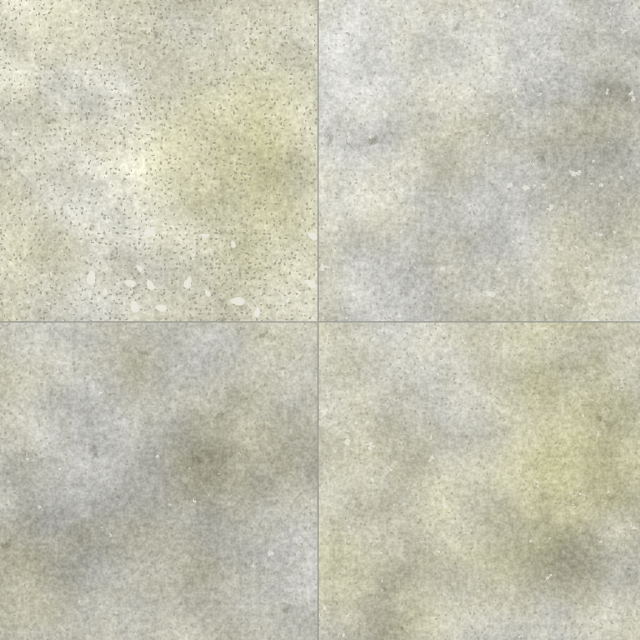
Give the GLSL for this texture, as a WebGL 1 fragment shader.

```glsl
precision highp float;
uniform vec2 u_resolution;

#define TILES 2.0
#define SEAM_SHIFT 0.006
#define SEAM_WIDTH 0.0021
#define SEAM_COLOR vec3(0.58, 0.58, 0.56)
#define CHALK_COLOR vec3(0.92, 0.92, 0.88)
#define PORE_COLOR vec3(0.56, 0.55, 0.47)
#define STAIN_TINT vec3(0.0, 0.006, 0.1)
#define CLOUD_DEPTH 0.28
#define GRAIN_DEPTH 0.085
#define PORE_SCALE 64.0
#define PETAL_SCALE 13.0

vec2 hash2(vec2 p) {
  vec3 q = fract(p.xyx * vec3(0.1031, 0.1030, 0.0973));
  q += dot(q, q.yzx + 33.33);
  return fract((q.xx + q.yz) * q.zy);
}

float corner(vec2 cell, vec2 offset) {
  float angle = 6.2832 * hash2(cell).x;
  return dot(vec2(cos(angle), sin(angle)), offset);
}

float gradientNoise(vec2 p) {
  vec2 i = floor(p), f = fract(p), e = vec2(1.0, 0.0);
  vec2 u = f * f * f * (f * (f * 6.0 - 15.0) + 10.0);
  return mix(mix(corner(i, f), corner(i + e, f - e), u.x),
             mix(corner(i + e.yx, f - e.yx), corner(i + 1.0, f - 1.0), u.x), u.y);
}

float fbm(vec2 p) {
  float sum = 0.0, amp = 0.55;
  for (int i = 0; i < 5; i++) {
    sum += amp * gradientNoise(p);
    p = mat2(1.6, 1.2, -1.2, 1.6) * p + 5.7;
    amp *= 0.55;
  }
  return sum;
}

// Randomly turned ellipses, at most one per cell; soft is the edge width in cells
float scatter(vec2 p, float density, vec2 radii, float soft) {
  float cover = 0.0;
  for (int y = -1; y <= 1; y++) {
    for (int x = -1; x <= 1; x++) {
      vec2 cell = floor(p) + vec2(float(x), float(y));
      vec2 rnd = hash2(cell + 3.0), pick = hash2(cell + 71.0);
      vec2 d = p - cell - 0.15 - 0.7 * rnd;
      float c = cos(pick.y * 3.1416), s = sin(pick.y * 3.1416);
      d = vec2(c * d.x + s * d.y, c * d.y - s * d.x);
      vec2 r = radii * (0.6 + 0.6 * rnd.y);
      r.y *= 1.0 - 0.35 * clamp(d.x / r.x, -1.0, 1.0);
      float dist = (length(d / r) - 1.0) * r.y;
      cover = max(cover, step(pick.x, density) * (1.0 - smoothstep(-soft, soft, dist)));
    }
  }
  return cover;
}

float blotch(vec2 p, vec2 center, float radius) {
  vec2 d = (p - center) / radius;
  return exp(-dot(d, d));
}

void main() {
  vec2 uv = gl_FragCoord.xy / u_resolution;
  float pixel = TILES / u_resolution.y;

  // Tile layout
  vec2 grid = uv * TILES + SEAM_SHIFT;
  vec2 id = min(floor(grid), TILES - 1.0);
  vec2 local = grid - id;
  vec2 p = local + id * 31.0 + 4.0;
  vec2 seamGap = abs(grid - clamp(floor(grid + 0.5), 1.0, TILES - 1.0));
  float gap = min(seamGap.x, seamGap.y);

  // Weight of each kind of tile
  float cream = (1.0 - id.x) * id.y;
  float flaked = id.x * id.y;
  float dusky = (1.0 - id.x) * (1.0 - id.y);
  float ochre = id.x * (1.0 - id.y);

  // Cloudy body, with broad worn and darkened areas
  float broad = fbm(p * 2.3);
  float patches = fbm(p * 6.0 + 9.0);
  vec2 warped = local + 0.22 * vec2(broad, patches);
  float tone = 0.815 * cream + 0.79 * flaked + 0.755 * dusky + 0.785 * ochre;
  tone += CLOUD_DEPTH * (0.6 * broad + 0.5 * patches);
  tone += cream * 0.09 * (blotch(warped, vec2(0.46, 0.47), 0.13) + blotch(warped, vec2(0.1, 0.9), 0.25));
  tone += flaked * 0.08 * blotch(warped, vec2(0.1, 0.9), 0.35);
  tone -= flaked * 0.13 * blotch(warped, vec2(0.87, 0.56), 0.2);
  tone -= dusky * 0.09 * (blotch(warped, vec2(0.6, 0.45), 0.24) + blotch(warped, vec2(0.12, 0.32), 0.22));
  tone -= ochre * 0.09 * (blotch(warped, vec2(0.16, 0.05), 0.14) + blotch(warped, vec2(0.75, 0.25), 0.17));
  tone += GRAIN_DEPTH * (gradientNoise(p * 52.0) + gradientNoise(p * 113.0));

  // Yellow staining
  float stain = 0.85 * cream + 0.45 * flaked + 0.6 * dusky + 0.7 * ochre;
  stain += 1.3 * fbm(p * 2.0 + 17.0) + ochre * 0.6 * blotch(warped, vec2(0.85, 0.6), 0.35);
  stain += cream * 0.5 * blotch(warped, vec2(0.8, 0.6), 0.25);
  vec3 color = vec3(tone) - clamp(stain, 0.2, 1.8) * STAIN_TINT;

  // Ragged dark spots and small pores
  float spots = smoothstep(0.3, 0.42, fbm(p * 15.0 + 5.0) - 0.15 * patches);
  color = mix(color, color * vec3(0.87, 0.87, 0.85), spots);
  float poreDensity = 0.16 + 0.24 * cream + 0.3 * patches;
  poreDensity += cream * 0.35 * blotch(local, vec2(0.75, 0.18), 0.14);
  float pores = scatter(p * PORE_SCALE, poreDensity, vec2(0.3, 0.18), pixel * PORE_SCALE * 0.5);
  color = mix(color, PORE_COLOR, pores * (0.4 + 0.2 * cream));

  // Chalky flakes, denser in clumps and along the seams
  float clump = 0.3 * fbm(p * 4.0 + 23.0) + 0.09 * flaked + 0.04 * ochre;
  clump += 0.1 * id.x * exp(-gap * 22.0);
  float chalk = smoothstep(0.35, 0.48, fbm(p * 27.0 + 2.0) + clump);
  color = mix(color, CHALK_COLOR, 0.75 * chalk);

  // Pale petal shapes low on the cream tile
  float drift = 0.42 * cream * smoothstep(0.34, 0.24, local.y) * smoothstep(0.12, 0.3, local.x);
  float petals = scatter(p * PETAL_SCALE, drift, vec2(0.26, 0.14), pixel * PETAL_SCALE * 0.7);
  color = mix(color, CHALK_COLOR, 0.9 * petals);

  // Thin seams, fading where worn
  float halfWidth = 0.5 * SEAM_WIDTH * TILES;
  float seam = 1.0 - smoothstep(halfWidth - 0.5 * pixel, halfWidth + 0.5 * pixel, gap);
  color = mix(color, SEAM_COLOR, seam * clamp(0.75 + 0.5 * patches, 0.4, 0.9));

  gl_FragColor = vec4(clamp(color, 0.0, 1.0), 1.0);
}
```
